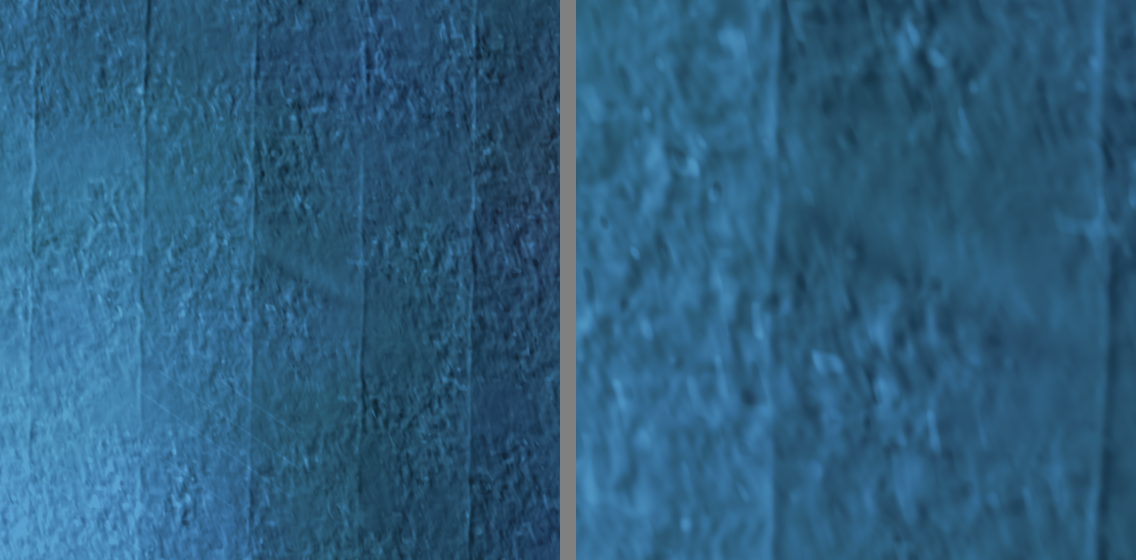
Left, the full canvas; right, a detail of the centre.
Give the GLSL for this texture, as a WebGL 2 fragment shader.

```glsl
#version 300 es
precision highp float;
// Weathered blue boards with embossed grain, upright seams and faint scratches.

uniform vec2 u_resolution;
out vec4 fragColor;

const vec3 PALETTE[6] = vec3[6](
    vec3(0.11, 0.25, 0.35), vec3(0.15, 0.31, 0.42), vec3(0.17, 0.36, 0.48),
    vec3(0.20, 0.42, 0.58), vec3(0.25, 0.50, 0.68), vec3(0.34, 0.63, 0.80));
const float TONE_LEFT = 0.402;
const float TONE_FALL = 0.15;
const float GLOW = 0.185;
const float CLOUD_DEPTH = 0.10;
const float BOARD_WIDTH = 0.197;
const float SEAM_START = 0.049;
const float SEAM_LEAN = 0.016;
const float SEAM_WOBBLE = 0.007;
const float SEAM_WIDTH = 0.004;
const float BOARD_STEP = 0.05;
const vec2 COARSE_GRAIN = vec2(92.0, 54.0);
const vec2 FINE_GRAIN = vec2(185.0, 120.0);
const float GRAIN_LEAN = 0.25;
const float COARSE_RELIEF = 0.105;
const float FINE_RELIEF = 0.065;
const float FLECK_LIGHT = 0.075;
const float FLECK_DARK = 0.05;
const int SCRATCH_COUNT = 6;

float hash(vec2 cell) {
    uvec2 q = uvec2(ivec2(cell)) * uvec2(1597334673u, 3812015801u);
    uint h = (q.x ^ q.y) * 1597334673u;
    h = (h ^ (h >> 15u)) * 2246822519u;
    h ^= h >> 13u;
    return float(h >> 8u) / 16777216.0;
}

float noise(vec2 p) {
    vec2 cell = floor(p), f = fract(p);
    f = f * f * (3.0 - 2.0 * f);
    return mix(mix(hash(cell), hash(cell + vec2(1, 0)), f.x),
               mix(hash(cell + vec2(0, 1)), hash(cell + vec2(1, 1)), f.x), f.y);
}

float clouds(vec2 p) {
    return 0.55 * noise(p) + 0.3 * noise(p * 2.1 + 7.3) + 0.15 * noise(p * 4.3 + 3.1);
}

// Lit bumps: height difference along the light direction
float relief(vec2 p) {
    return noise(p) - noise(p + vec2(0.6, -0.4));
}

float gauss(float x, float width) {
    return exp(-x * x / (width * width));
}

float segmentDistance(vec2 p, vec2 a, vec2 b) {
    vec2 ab = b - a;
    return length(p - a - ab * clamp(dot(p - a, ab) / dot(ab, ab), 0.0, 1.0));
}

float grain(vec2 uv) {
    vec2 warp = vec2(noise(uv * 30.0), noise(uv * 30.0 + 41.0)) - 0.5;
    vec2 p = uv + warp * 0.007 + vec2(uv.y * GRAIN_LEAN, 0.0);
    float patchy = 0.35 + 1.3 * noise(uv * vec2(15.0, 11.0) + 5.0);
    float bumps = COARSE_RELIEF * relief(p * COARSE_GRAIN)
                + FINE_RELIEF * relief(p * FINE_GRAIN + 19.0);
    float light = smoothstep(0.72, 0.98, noise(p * vec2(105.0, 62.0) + 63.0));
    float dark = smoothstep(0.75, 0.98, noise(p * vec2(110.0, 58.0) + 87.0));
    float mottle = 0.035 * (noise(p * vec2(42.0, 26.0) + 13.0) - 0.5);
    return mottle + patchy * (bumps + FLECK_LIGHT * light - FLECK_DARK * dark);
}

float seams(vec2 uv) {
    float wobble = (noise(vec2(uv.x * 5.0, uv.y * 20.0)) - 0.5) * SEAM_WOBBLE;
    float s = (uv.x - SEAM_START - SEAM_LEAN * uv.y + wobble) / BOARD_WIDTH;
    float id = floor(s + 0.5);
    float d = (s - id) * BOARD_WIDTH;
    float slope = d / BOARD_WIDTH + 0.5 - smoothstep(-0.002, 0.002, d);
    float lit = noise(vec2(id * 9.0, uv.y * 17.0));
    float shade = noise(vec2(id * 9.0 + 4.0, uv.y * 14.0));
    return BOARD_STEP * (0.4 + hash(vec2(id, 5.0))) * slope
         + 0.10 * lit * gauss(d + 0.0035, SEAM_WIDTH)
         - 0.11 * shade * shade * gauss(d - 0.0035, SEAM_WIDTH);
}

// Thin diagonal scratches low on the left, and one broad curved rub mark
float scratches(vec2 uv) {
    float sum = 0.0;
    for (int i = 0; i < SCRATCH_COUNT; i++) {
        float k = float(i);
        vec2 a = vec2(hash(vec2(k, 11.0)) * 0.4, 0.06 + hash(vec2(k, 12.0)) * 0.3);
        vec2 b = a + vec2(1.0, -0.7) * (0.08 + 0.2 * hash(vec2(k, 13.0)));
        sum += 0.04 * gauss(segmentDistance(uv, a, b), 0.0022);
    }
    float arc = length(uv - vec2(0.76, 0.88)) - 0.42;
    float span = smoothstep(0.36, 0.44, uv.x) * smoothstep(0.7, 0.6, uv.x);
    float below = smoothstep(0.85, 0.7, uv.y);
    return sum + span * below * (0.035 * gauss(arc, 0.016) - 0.025 * gauss(arc - 0.025, 0.009));
}

vec3 paint(float tone) {
    vec3 color = PALETTE[0] * min(1.0, tone / PALETTE[0].g);
    for (int i = 1; i < 6; i++) {
        float low = PALETTE[i - 1].g, high = PALETTE[i].g;
        color = mix(color, PALETTE[i], clamp((tone - low) / (high - low), 0.0, 1.0));
    }
    return color;
}

void main() {
    vec2 uv = gl_FragCoord.xy / u_resolution;
    float tone = TONE_LEFT - TONE_FALL * uv.x;
    tone += GLOW * exp(-7.0 * uv.x * uv.x) * smoothstep(1.05, 0.0, uv.y);
    tone += CLOUD_DEPTH * (clouds(uv * vec2(4.0, 3.0) + 2.0) - 0.5);
    tone += grain(uv) + seams(uv) + scratches(uv);
    vec3 color = paint(max(tone, 0.15));
    // Drift of hue: violet at the upper right, teal and blue patches elsewhere
    float violet = smoothstep(0.75, 1.0, uv.x) * gauss(uv.y - 0.68, 0.25);
    float hue = clouds(uv * 3.0 + 31.0) - 0.5;
    color += violet * vec3(0.03, -0.015, 0.01) + hue * vec3(0.02, -0.02, 0.07);
    fragColor = vec4(color, 1.0);
}
```
